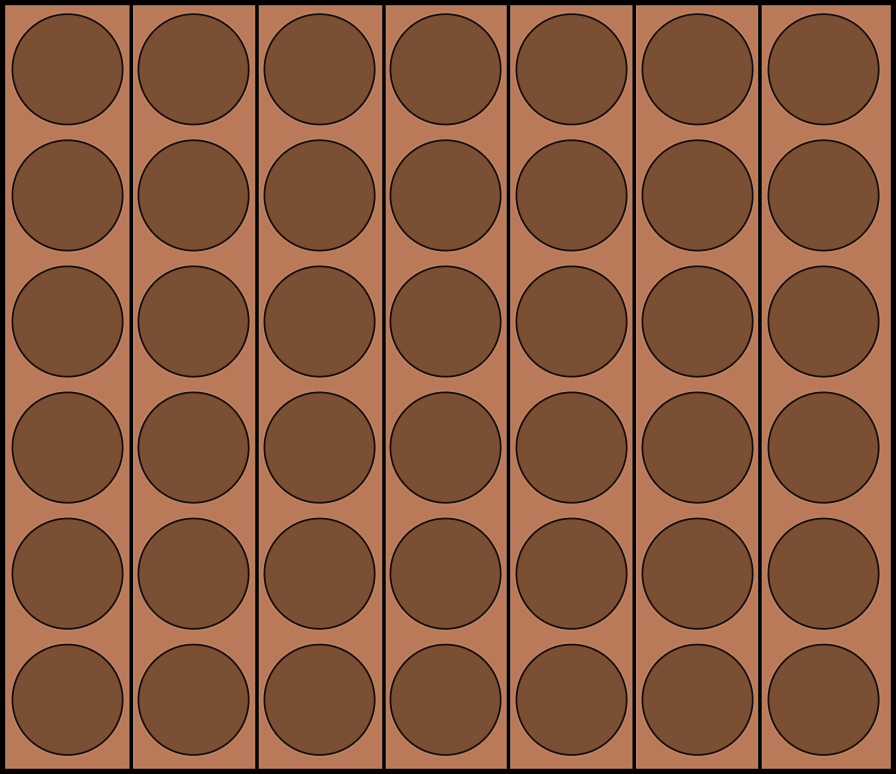
A Shadertoy shader for this pattern:

```glsl
// Seven framed columns of six thinly outlined brown discs on clay, divided by dark bars.

// Coverage of the region where the distance d is negative, softened over one pixel.
float coverage(float d, float pixel) {
    return clamp(0.5 - d / pixel, 0.0, 1.0);
}

void mainImage(out vec4 fragColor, in vec2 fragCoord) {
    // The canvas spans 512 by 442 design units.
    vec2 canvas = vec2(512.0, 442.0);
    vec2 p = fragCoord / iResolution.xy * canvas;
    float pixel = canvas.y / iResolution.y;

    vec3 clay = vec3(0.73, 0.48, 0.35);
    vec3 paleClay = vec3(0.71, 0.52, 0.42);
    vec3 brown = vec3(0.48, 0.31, 0.20);
    vec3 outlineInk = vec3(0.11, 0.04, 0.03);
    vec3 barInk = vec3(0.02, 0.0, 0.0);

    // Disc grid: distance to the rim of the nearest disc.
    vec2 firstCentre = vec2(38.6, 42.4);
    vec2 cell = clamp(round((p - firstCentre) / 72.0), vec2(0.0), vec2(6.0, 5.0));
    float rim = length(p - firstCentre - 72.0 * cell) - 31.5;

    // Six vertical bars, the third set slightly to the right.
    float bar = clamp(round((p.x - 75.0) / 71.85), 0.0, 5.0);
    float barX = 75.0 + 71.85 * bar + (bar == 2.0 ? 0.7 : 0.0);
    float barDist = abs(p.x - barX) - 1.0;

    // Outer frame, negative inside the border.
    vec2 edge = min(p, canvas - p);
    float frameDist = min(edge.x, edge.y) - 3.0;
    float inkDist = min(barDist, frameDist);

    // Paint the clay with a faint pale fringe, then discs, outlines and bars.
    float fringe = coverage(min(inkDist, abs(rim) - 0.5) - 1.0, pixel);
    vec3 colour = mix(clay, paleClay, 0.7 * fringe);
    colour = mix(colour, brown, coverage(rim, pixel));
    colour = mix(colour, outlineInk, coverage(abs(rim) - 0.5, pixel));
    colour = mix(colour, barInk, coverage(inkDist, pixel));

    fragColor = vec4(colour, 1.0);
}
```
